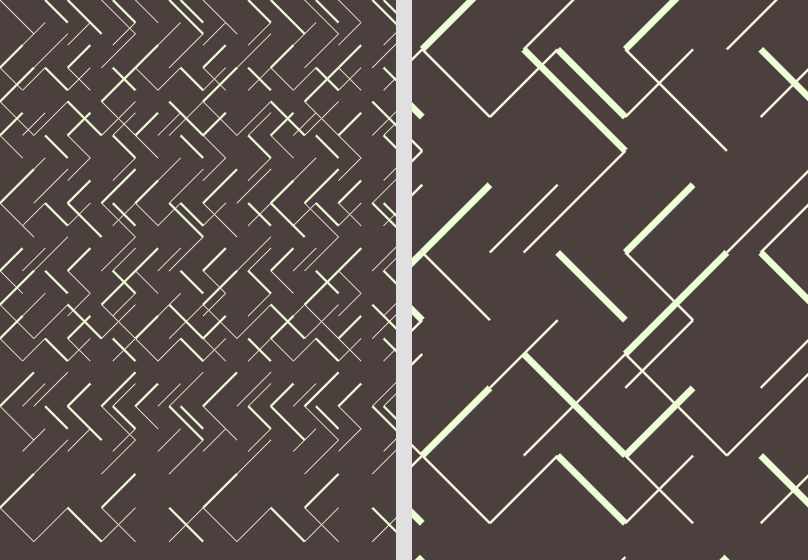
Left, the full canvas; right, a detail of the centre.
This pattern is drawn by a Shadertoy shader. Its source:

```glsl
// Diagonal strokes on two overlaid square grids, cells in a ratio of 2 to 3.
// Each cell picks its strokes from its column and row modulo two and three,
// so thick and thin diagonals link up into chevrons and crossings.

// Coverage of a flat-ended stroke; q holds (along, across) from its centre.
float stroke(vec2 q, float halfLength, float halfWidth, float pixel) {
    float d = max(abs(q.x) - halfLength, abs(q.y) - halfWidth);
    return 1.0 - smoothstep(-0.7 * pixel, 0.7 * pixel, d);
}

// Returns (thin, thick) coverage for one grid, with rows counted from the top.
vec2 diagonalGrid(vec2 p, float cell, float pixel) {
    const float thin = 0.00072, thick = 0.002;
    float halfLength = cell * 0.7071;
    vec2 cover = vec2(0.0);

    // Neighbours are included because strokes spill over cell corners.
    for (int j = -1; j <= 1; j++)
    for (int i = -1; i <= 1; i++) {
        ivec2 id = ivec2(floor(p / cell)) + ivec2(i, j);
        if (id.x < 0 || id.y < 0 || id.y >= 20) continue;

        vec2 q = p - (vec2(id) + 0.5) * cell;
        vec2 falling = vec2(q.x + q.y, q.x - q.y) * 0.7071;
        vec2 rising = falling.yx;
        int column = id.x % 3, row = id.y % 3;

        // Thin strokes: rising on odd cells, falling on every third cell.
        if (id.x % 2 == 1 && id.y % 2 == 1)
            cover.x = max(cover.x, stroke(rising, halfLength, thin, pixel));
        if (column == 0 && row == 0)
            cover.x = max(cover.x, stroke(falling, halfLength, thin, pixel));

        // Thick strokes: the two arms of the chevrons.
        if (column == 0 && row == 2)
            cover.y = max(cover.y, stroke(rising, halfLength, thick, pixel));
        if (column == 2 && row == 0)
            cover.y = max(cover.y, stroke(falling, halfLength, thick, pixel));
    }
    return cover;
}

void mainImage(out vec4 fragColor, in vec2 fragCoord) {
    // Canvas heights, measured from the upper left corner.
    float pixel = 1.0 / iResolution.y;
    vec2 p = vec2(fragCoord.x, iResolution.y - fragCoord.y) * pixel;

    vec2 cover = max(diagonalGrid(p, 0.0403, pixel),
                     diagonalGrid(p, 0.06045, pixel));

    vec3 ground = vec3(0.30, 0.25, 0.245);
    vec3 cream = vec3(1.0, 0.97, 0.90);
    vec3 paleGreen = vec3(0.93, 0.995, 0.84);

    vec3 color = mix(ground, cream, cover.x);
    color = mix(color, paleGreen, cover.y);
    fragColor = vec4(color, 1.0);
}
```
